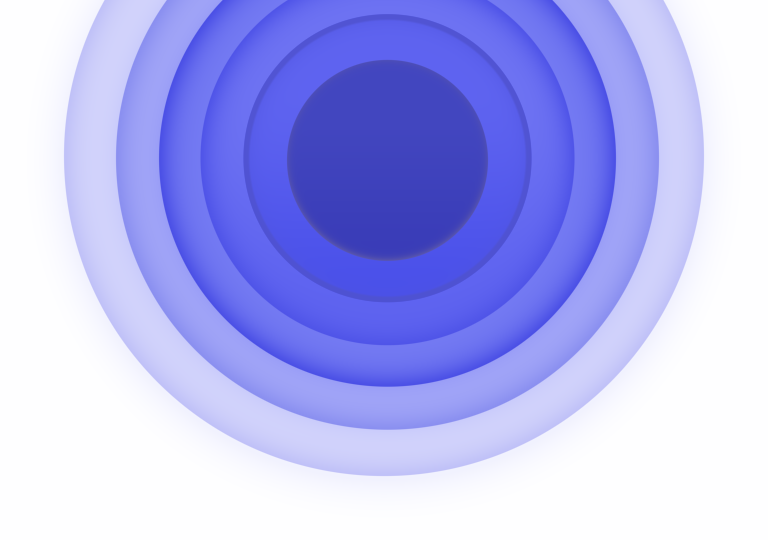
Write a Shadertoy shader that draws this background.

```glsl
// Concentric indigo discs stacked on white, cropped by the top edge.
// Each disc is a signed distance shape with a flat face, a darker soft rim
// and a faint glow cast on the layer below it.

const vec3 WHITE = vec3(0.998, 0.998, 1.0);
const vec3 GLOW = vec3(0.60, 0.62, 0.98);
const vec3 RIM_GREY = vec3(0.38, 0.36, 0.66);

// Signed distance to a circle, in canvas heights
float circleDistance(vec2 p, vec2 center, float radius) {
    return length(p - center) - radius;
}

// Antialiased coverage of the inside of a shape
float coverage(float dist, float pixel) {
    return 1.0 - smoothstep(-0.75 * pixel, 0.75 * pixel, dist);
}

// Soft falloff outside a shape, reaching zero at the given reach
float softGlow(float dist, float reach) {
    float t = clamp(1.0 - max(dist, 0.0) / reach, 0.0, 1.0);
    return t * t * t;
}

// Paint one disc: face colour blends to rim colour near its edge
vec3 paintDisc(vec3 base, float dist, float pixel, vec3 face, vec3 rim, float rimWidth) {
    float rimAmount = exp(-pow(max(-dist, 0.0) / rimWidth, 1.3));
    return mix(base, mix(face, rim, rimAmount), coverage(dist, pixel));
}

// Narrow band just inside the edge of a shape
float innerBand(float dist, float width, float pixel) {
    return coverage(dist, pixel) * smoothstep(-width, -0.6 * width, dist);
}

void mainImage(out vec4 fragColor, in vec2 fragCoord) {
    float pixel = 1.0 / iResolution.y;
    vec2 p = (fragCoord - vec2(0.5 * iResolution.x, 0.0)) * pixel;
    vec2 center = vec2(0.0065, 0.707);
    float lower = smoothstep(0.15, -0.30, p.y - center.y);

    // White ground with a lavender halo
    float dist = circleDistance(p, vec2(0.0, 0.711), 0.5926);
    float halo = softGlow(circleDistance(p, vec2(0.0, 0.703), 0.5926), 0.12);
    vec3 color = mix(WHITE, GLOW, 0.13 * halo);

    // Two pale outer discs
    color = paintDisc(color, dist, pixel, vec3(0.825, 0.83, 0.985), vec3(0.75, 0.755, 0.97), 0.026);
    dist = circleDistance(p, center, 0.5028);
    color = mix(color, GLOW, 0.16 * softGlow(dist, 0.06));
    color = paintDisc(color, dist, pixel, vec3(0.635, 0.65, 0.97), vec3(0.54, 0.56, 0.94), 0.027);

    // Two saturated middle discs
    dist = circleDistance(p, center, 0.4231);
    color = mix(color, vec3(0.45, 0.47, 0.95), 0.18 * softGlow(dist, 0.05));
    color = paintDisc(color, dist, pixel, vec3(0.455, 0.48, 0.95), vec3(0.29, 0.31, 0.90), 0.028);
    dist = circleDistance(p, center, 0.3463);
    vec3 face = mix(vec3(0.43, 0.45, 0.95), vec3(0.37, 0.39, 0.94), lower);
    color = paintDisc(color, dist, pixel, face, vec3(0.31, 0.33, 0.91), 0.026);

    // Inner disc with a thin muted border
    dist = circleDistance(p, center, 0.2667);
    face = mix(vec3(0.37, 0.39, 0.94), vec3(0.285, 0.31, 0.915), lower);
    color = paintDisc(color, dist, pixel, face, mix(face, vec3(0.31, 0.33, 0.88), 0.6), 0.02);
    color = mix(color, vec3(0.31, 0.32, 0.80), 0.75 * innerBand(dist, 0.013, pixel));

    // Dark core with a greyish rim, stronger at the bottom
    dist = circleDistance(p, vec2(0.0065, 0.703), 0.1861);
    float coreLower = smoothstep(0.10, -0.19, p.y - 0.703);
    face = mix(vec3(0.26, 0.275, 0.75), vec3(0.225, 0.235, 0.72), coreLower);
    vec3 rim = mix(face, RIM_GREY, 0.35 + 0.45 * coreLower);
    color = paintDisc(color, dist, pixel, face, rim, 0.007);

    fragColor = vec4(color, 1.0);
}
```
